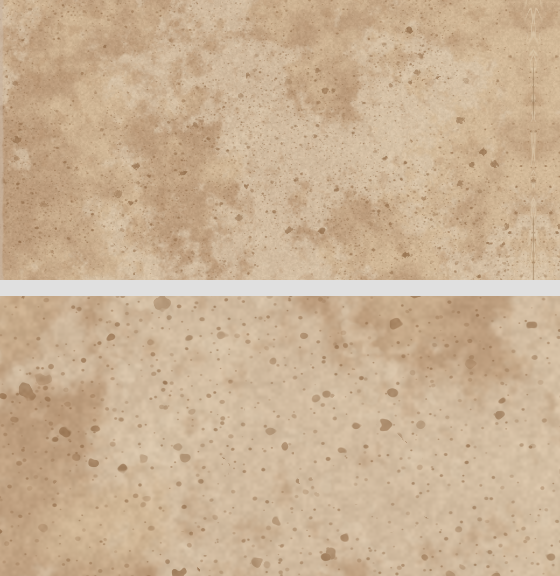
Top, the full canvas; bottom, a detail of the centre.
Give the GLSL for this texture, as a Shadertoy shader.

```glsl
float hash(vec2 p) {
    vec3 q = fract(p.xyx * 0.1031);
    q += dot(q, q.yzx + 33.33);
    return fract((q.x + q.y) * q.z);
}

float noise(vec2 p) {
    vec2 i = floor(p), f = fract(p);
    f = f * f * (3.0 - 2.0 * f);
    return mix(mix(hash(i), hash(i + vec2(1, 0)), f.x),
               mix(hash(i + vec2(0, 1)), hash(i + vec2(1, 1)), f.x), f.y);
}

float fbm(vec2 p, int octaves) {
    float sum = 0.0, total = 0.0, weight = 1.0;
    for (int i = 0; i < octaves; i++) {
        sum += weight * noise(p);
        total += weight;
        weight *= 0.58;
        p = mat2(1.6, 1.2, -1.2, 1.6) * p + 17.3;
    }
    return sum / total;
}

// Coverage of ragged pits, one candidate per grid cell
float specks(vec2 p, float scale, float density, float pixel) {
    vec2 g = p * scale, cell = floor(g);
    float ragged = 0.55 + 0.9 * noise(p * 150.0);
    float cover = 0.0;
    for (int y = -1; y <= 1; y++)
    for (int x = -1; x <= 1; x++) {
        vec2 id = cell + vec2(x, y) + scale * 3.0;
        vec2 center = cell + vec2(x, y) + vec2(hash(id), hash(id + 71.7));
        float size = hash(id + 143.1);
        float radius = mix(0.06, 0.2, size * size) * ragged / scale;
        float dist = length((g - center) * vec2(0.85, 1.0)) / scale;
        float present = step(hash(id + 211.9), density);
        float strength = mix(0.35, 1.0, hash(id + 307.3));
        float disc = 1.0 - smoothstep(radius - pixel, radius + pixel, dist);
        cover = max(cover, present * strength * disc);
    }
    return cover;
}

void mainImage(out vec4 fragColor, in vec2 fragCoord) {
    vec2 uv = fragCoord / iResolution.xy;
    vec2 p = fragCoord / iResolution.y;
    float pixel = 0.8 / iResolution.y;

    // The slab reflects about a seam near its right side
    float seamDist = abs(p.x - 1.905);
    p.x = 1.905 - seamDist;

    // Broad clay tones, warmer toward the right
    float broad = fbm(p * 2.6 + 4.0, 5);
    float mottle = fbm(p * 13.0 + 31.0, 5);
    float tone = broad * 0.9 + mottle * 0.7 - 0.3 + 0.16 * (uv.x - 0.5);
    vec3 color = mix(vec3(0.735, 0.610, 0.485), vec3(0.825, 0.725, 0.595),
                     smoothstep(0.25, 0.8, tone));

    // Chalky clouds with crumbling borders
    float middle = exp(-pow((uv.x - 0.58) / 0.38, 2.0));
    float cloud = fbm(p * 4.2 + 53.0, 6) + 0.08 * middle;
    float crumbs = fbm(p * 24.0 + 9.0, 4);
    float chalk = smoothstep(0.50, 0.70, cloud + 0.45 * (crumbs - 0.5));
    color = mix(color, vec3(0.845, 0.770, 0.670), 0.72 * chalk);
    float flakes = smoothstep(0.62, 0.76, fbm(p * 38.0 + 80.0, 3));
    color = mix(color, vec3(0.86, 0.79, 0.69), 0.4 * flakes * smoothstep(0.42, 0.62, cloud));

    // Rusty stains and clustered pits
    float stain = smoothstep(0.60, 0.78, fbm(p * 19.0 + 120.0, 4));
    color = mix(color, vec3(0.69, 0.54, 0.40), 0.3 * stain);
    float cluster = smoothstep(0.35, 0.7, fbm(p * 4.0 + 200.0, 4));
    float pits = 0.75 * specks(p, 17.0, 0.08 + 0.22 * cluster, pixel);
    pits = max(pits, 0.7 * specks(p, 38.0, 0.08 + 0.4 * cluster, pixel));
    pits = max(pits, 0.6 * specks(p, 80.0, 0.1 + 0.45 * cluster, pixel));
    color = mix(color, vec3(0.56, 0.41, 0.27), pits);

    // Fine sandy grain
    color += 0.045 * (noise(p * 130.0) - 0.5) + 0.035 * (noise(p * 240.0 + 7.0) - 0.5);

    // Pale branching veins and a broken hairline along the seam
    float reach = 0.012 + 0.03 * smoothstep(0.22, 0.42, abs(uv.y - 0.5));
    float ridge = abs(noise(vec2(seamDist * 70.0, p.y * 32.0 + seamDist * 50.0)) - 0.5);
    float vein = (1.0 - smoothstep(0.03, 0.15, ridge)) * (1.0 - smoothstep(0.3 * reach, reach, seamDist));
    color = mix(color, vec3(0.87, 0.80, 0.69), 0.55 * vein);
    float hairline = 1.0 - smoothstep(0.0005, 0.004, seamDist);
    color = mix(color, vec3(0.64, 0.53, 0.40), 0.6 * hairline * smoothstep(0.25, 0.6, noise(p * 11.0)));

    // Worn greyish left edge
    float edge = 1.0 - smoothstep(0.006, 0.016, p.x + 0.006 * (noise(p * 25.0) - 0.5));
    color = mix(color, vec3(0.79, 0.71, 0.63), 0.7 * edge);

    fragColor = vec4(clamp(color, 0.0, 1.0), 1.0);
}
```
